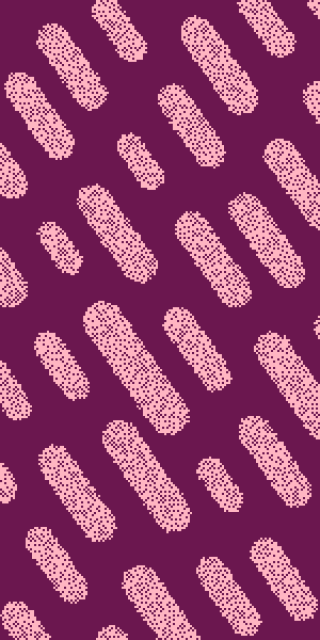
Reproduce this pattern procedurally as a Shadertoy shader.

```glsl
// Slanted pink capsules on plum, filled with a coarse pixel stipple.

#define GRAIN_ROWS 300.0    // stipple cells per canvas height
#define SLANT 0.96          // slope of the capsules below horizontal, radians
#define STRIP_WIDTH 0.094   // spacing across the capsules
#define PITCH 0.215         // mean spacing along a strip
#define LENGTH_SPREAD 0.39  // variation of capsule lengths
#define GAP 0.056           // free space between capsule ends
#define DRIFT 0.012         // sideways scatter inside a strip
#define EDGE_GRIT 0.0035    // roughness of the outline

const vec3 PLUM = vec3(0.42, 0.09, 0.31);
const vec3 PINK = vec3(1.00, 0.71, 0.76);

// Integer hash of a lattice point, 0 to 1
float hash(ivec2 p) {
    uvec2 q = uvec2(p) * uvec2(1597334673u, 3812015801u);
    uint h = (q.x ^ q.y) * 1597334673u;
    h = (h ^ (h >> 15)) * 2246822519u;
    h ^= h >> 13;
    return float(h >> 8) / 16777216.0;
}

// End of the interval with index i along a strip
float boundary(int i, int strip) {
    return float(i) + LENGTH_SPREAD * hash(ivec2(i, strip) + 5000);
}

// Signed distance to the capsule of the strip interval holding p
float capsuleDistance(vec2 p) {
    vec2 axis = vec2(cos(SLANT), -sin(SLANT));
    float along = dot(p, axis) / PITCH;
    float across = dot(p, vec2(-axis.y, axis.x)) / STRIP_WIDTH;
    int strip = int(floor(across));
    along += 7.0 * hash(ivec2(strip, 911));

    int i = int(floor(along));
    if (along < boundary(i, strip)) i--;
    float start = boundary(i, strip);
    float end = boundary(i + 1, strip);

    float len = (end - start) * PITCH - GAP;
    float radius = 0.013 + 0.075 * len;
    float shift = (hash(ivec2(i, strip) + 9000) - 0.5) * DRIFT;
    vec2 q = vec2((along - 0.5 * (start + end)) * PITCH,
                  (fract(across) - 0.5) * STRIP_WIDTH - shift);
    q.x = max(abs(q.x) - max(0.5 * len - radius, 0.0), 0.0);
    return length(q) - radius;
}

// High-pass noise: each cell stands out against its neighbours
float contrastNoise(ivec2 c) {
    ivec3 o = ivec3(-1, 0, 1);
    float sides = hash(c + o.xy) + hash(c + o.zy) + hash(c + o.yx) + hash(c + o.yz);
    float corners = hash(c + o.xx) + hash(c + o.xz) + hash(c + o.zx) + hash(c + o.zz);
    return hash(c) - 0.25 * sides - 0.1 * corners;
}

// Evenly spread single cells: local peaks of the noise
bool isSpeck(ivec2 c) {
    ivec3 o = ivec3(-1, 0, 1);
    float rim = max(max(contrastNoise(c + o.xy), contrastNoise(c + o.zy)),
                    max(contrastNoise(c + o.yx), contrastNoise(c + o.yz)));
    return contrastNoise(c) > rim;
}

// 1 for a pink cell, 0 for a plum one
float cellInk(vec2 cell) {
    ivec2 c = ivec2(cell);
    float grit = (hash(c + 20000) - 0.5) * EDGE_GRIT;
    if (capsuleDistance((cell + 0.5) / GRAIN_ROWS) + grit > 0.0) return 0.0;
    return isSpeck(c) ? 0.0 : 1.0;
}

void mainImage(out vec4 fragColor, in vec2 fragCoord) {
    float footprint = GRAIN_ROWS / iResolution.y;
    vec2 p = fragCoord * footprint;

    // Blend the four cells under the pixel by covered area
    vec2 corner = floor(p + 0.5);
    vec2 cover = clamp((p - corner) / footprint + 0.5, 0.0, 1.0);
    float lower = mix(cellInk(corner - 1.0), cellInk(corner - vec2(0.0, 1.0)), cover.x);
    float upper = mix(cellInk(corner - vec2(1.0, 0.0)), cellInk(corner), cover.x);

    fragColor = vec4(mix(PLUM, PINK, mix(lower, upper, cover.y)), 1.0);
}
```
